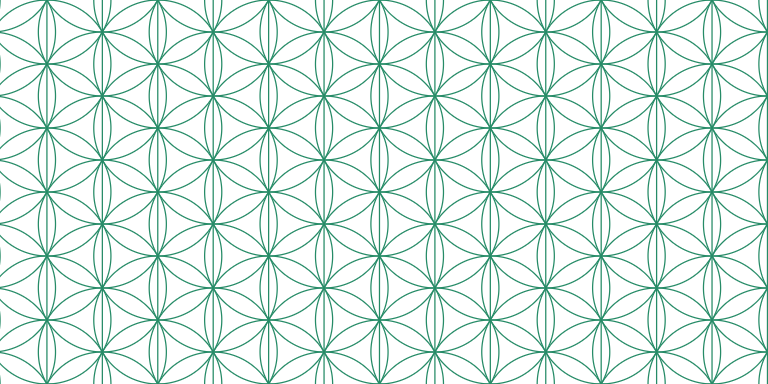
Give the GLSL for this pattern, as a Shadertoy shader.

```glsl
// Overlapping-circle rosette lattice: thin green rings centred on a triangular
// grid, each passing through its six neighbours, plus a straight rule down
// every grid column. Each stroke is a distance with pixel-wide smoothing.

const vec3 PAPER = vec3(1.0);
const vec3 INK = vec3(0.15, 0.547, 0.405);

const float REPEATS_DOWN = 6.0;      // grid cells per canvas height
const float COLUMN_STEP = 0.8660254; // column spacing, in cells
const float FIRST_COLUMN = 0.1222;   // x of column zero, in canvas heights
const float LINE_WIDTH = 0.0033;     // in canvas heights

// Share of a pixel covered by a stroke whose centre line is dist away
float strokeCoverage(float dist, float width, float pixel) {
    return clamp((0.5 * width - abs(dist)) / pixel + 0.5, 0.0, 1.0);
}

// Paper left bare by the unit rings whose centres lie near p
float bareAroundRings(vec2 p, float width, float pixel) {
    float bare = 1.0;
    float nearestColumn = round(p.x / COLUMN_STEP);
    for (int i = -2; i <= 2; i++) {
        float column = nearestColumn + float(i);
        float stagger = 0.5 * mod(column, 2.0);
        float nearestRow = round(p.y - stagger);
        for (int j = -1; j <= 1; j++) {
            vec2 centre = vec2(column * COLUMN_STEP, nearestRow + float(j) + stagger);
            float ring = length(p - centre) - 1.0;
            bare *= 1.0 - strokeCoverage(ring, width, pixel);
        }
    }
    return bare;
}

// Paper left bare by the vertical rule of the nearest column
float bareAroundRules(float x, float width, float pixel) {
    float rule = x - COLUMN_STEP * round(x / COLUMN_STEP);
    return 1.0 - strokeCoverage(rule, width, pixel);
}

void mainImage(out vec4 fragColor, in vec2 fragCoord) {
    // Grid coordinates: one unit is one cell side
    vec2 uv = fragCoord / iResolution.y;
    vec2 p = (uv - vec2(FIRST_COLUMN, 0.0)) * REPEATS_DOWN;
    float pixel = REPEATS_DOWN / iResolution.y;
    float width = LINE_WIDTH * REPEATS_DOWN;

    float bare = bareAroundRings(p, width, pixel) * bareAroundRules(p.x, width, pixel);
    fragColor = vec4(mix(INK, PAPER, bare), 1.0);
}
```
